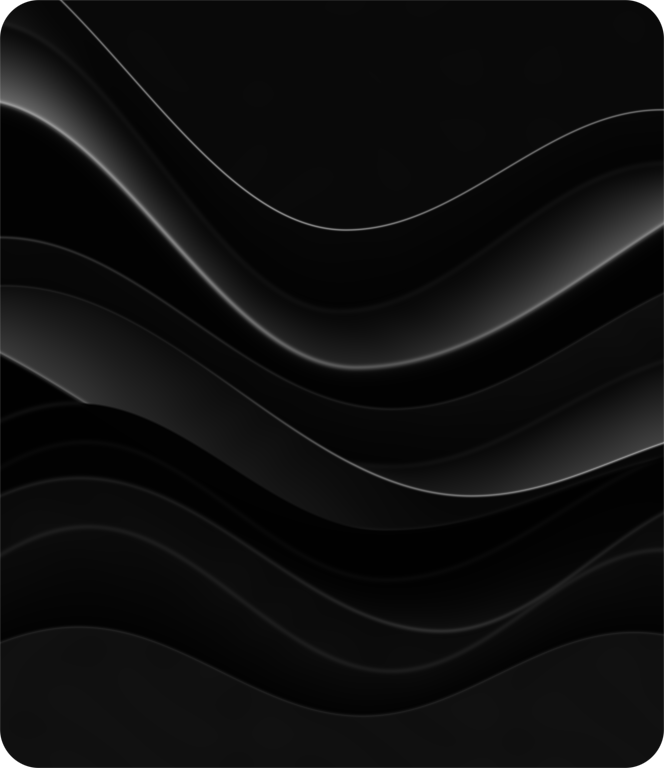
Reproduce this background procedurally as a Shadertoy shader.

```glsl
// Dark satin folds: overlapping black waves with silver rims on a rounded card.

// Lengths are fractions of the card height, with y measured downward.
const float CARD_WIDTH = 0.862;
const float CORNER_RADIUS = 0.051;
const vec3 PAGE_COLOR = vec3(1.0);
const float BACKDROP = 0.036;
const float FLOOR_TONE = 0.063;
const float HAIRLINE = 0.0014;
const float SOFT_LINE = 0.0036;
const float GRAIN = 0.004;

// Signed depth below a wave that eases from a left crest to a trough to a right crest.
float fold(vec2 p, vec2 crestL, vec2 trough, vec2 crestR) {
    vec2 crest = p.x < trough.x ? crestL : crestR;
    float span = trough.x - crest.x;
    float rise = trough.y - crest.y;
    float phase = 3.14159 * (p.x - crest.x) / span;
    float height = crest.y + rise * (0.5 - 0.5 * cos(phase));
    float slope = 1.5708 * rise / span * sin(phase);
    return (p.y - height) * inversesqrt(1.0 + slope * slope);
}

// Position within a band, 0 at its upper fold and 1 at its lower fold.
float across(float upper, float lower) {
    return clamp(upper / max(upper - lower, 0.001), 0.0, 1.0);
}

float bell(float x, float center, float width) {
    float d = (x - center) / width;
    return exp(-d * d);
}

// Lays a sheet below a fold, then adds light along its rim.
void lay(inout float tone, float depth, float fill, float rim, float width, float blur) {
    tone = mix(tone, fill, smoothstep(-blur, blur, depth));
    tone += rim * bell(depth, 0.0, max(width, blur));
}

// Layered sines give the cloth a faint mottling.
float mottling(vec2 p) {
    return sin(p.x * 31.0 + 2.0 * sin(p.y * 23.0)) * sin(p.y * 37.0 + 2.0 * sin(p.x * 19.0));
}

void mainImage(out vec4 fragColor, in vec2 fragCoord) {
    vec2 uv = fragCoord / iResolution.xy;
    vec2 p = vec2(uv.x * CARD_WIDTH, 1.0 - uv.y);
    float x = p.x;
    float blur = 0.8 / iResolution.y;

    // Folds from top to bottom
    float topRim = fold(p, vec2(-0.111, -0.104), vec2(0.449, 0.2995), vec2(0.859, 0.143));
    float topCrease = fold(p, vec2(-0.020, 0.029), vec2(0.440, 0.405), vec2(0.866, 0.212));
    float topHem = fold(p, vec2(-0.033, 0.130), vec2(0.462, 0.479), vec2(1.126, 0.195));
    float midRim = fold(p, vec2(0.0, 0.309), vec2(0.508, 0.5325), vec2(1.016, 0.341));
    float midCrease = fold(p, vec2(0.0, 0.443), vec2(0.508, 0.607), vec2(0.951, 0.456));
    float panelRim = fold(p, vec2(0.007, 0.372), vec2(0.612, 0.646), vec2(0.990, 0.553));
    float panelHem = fold(p, vec2(-0.221, 0.397), vec2(0.501, 0.691), vec2(0.951, 0.586));
    float shadeUpper = fold(p, vec2(0.098, 0.525), vec2(0.501, 0.691), vec2(0.951, 0.600));
    float shadeLower = fold(p, vec2(0.111, 0.5755), vec2(0.501, 0.755), vec2(0.964, 0.573));
    float lowRim = fold(p, vec2(0.104, 0.622), vec2(0.573, 0.822), vec2(0.964, 0.638));
    float lowCrease = fold(p, vec2(0.115, 0.686), vec2(0.508, 0.874), vec2(0.862, 0.716));
    float floorRim = fold(p, vec2(0.102, 0.816), vec2(0.471, 0.932), vec2(0.823, 0.823));

    // Light falling on the left and right flanks
    float leftLight = bell(x, 0.0, 0.18);
    float rightLight = smoothstep(0.45, CARD_WIDTH, x);
    float tone = BACKDROP;

    // Upper wave
    float t = across(topRim, topCrease);
    float fill = mix(0.028, 0.012, t) + 0.07 * t * t * bell(x, 0.0, 0.10);
    lay(tone, topRim, fill, 0.36 + 0.12 * bell(x, 0.35, 0.2), HAIRLINE, blur);
    t = across(topCrease, topHem);
    fill = 0.028 + (0.12 + 0.28 * leftLight + 0.20 * rightLight) * pow(t, 1.35);
    lay(tone, topCrease, fill, 0.035, SOFT_LINE, 0.004);
    fill = 0.006 + 0.08 * exp(-max(topHem, 0.0) / 0.008);
    lay(tone, topHem, fill, 0.20 + 0.14 * bell(x, 0.23, 0.15), SOFT_LINE, 0.002);

    // Middle wave
    t = across(midRim, midCrease);
    fill = mix(0.032, 0.014, t) + 0.02 * rightLight;
    lay(tone, midRim, fill, 0.06 + 0.09 * bell(x, 0.0, 0.3), 0.002, blur);
    t = across(midCrease, panelRim);
    fill = 0.025 + (0.04 + 0.19 * rightLight) * t;
    lay(tone, midCrease, fill, 0.035, SOFT_LINE, 0.003);

    // Front panel
    t = across(panelRim, panelHem);
    fill = 0.05 + (0.01 + 0.17 * bell(x, 0.0, 0.28)) * t;
    fill *= 1.0 - 0.5 * smoothstep(0.35, 0.6, x);
    lay(tone, panelRim, fill, 0.06 + 0.30 * smoothstep(0.22, 0.5, x), 0.0017, blur);
    lay(tone, panelHem, 0.004, 0.03 + 0.15 * bell(x, 0.0, 0.28), 0.003, 0.0016);

    // Shadowed folds
    float belowPanel = smoothstep(0.0, 0.006, panelHem);
    lay(tone, shadeUpper, min(tone, 0.008), 0.045 * belowPanel * bell(x, 0.05, 0.15), SOFT_LINE, 0.002);
    t = across(shadeLower, lowRim);
    fill = 0.008 + 0.055 * t * t * bell(x, 0.58, 0.16);
    lay(tone, shadeLower, fill, 0.024 * belowPanel, SOFT_LINE, 0.003);

    // Lower wave
    t = across(lowRim, lowCrease);
    lay(tone, lowRim, mix(0.038, 0.048, t), 0.07 + 0.05 * bell(x, 0.58, 0.16), 0.003, 0.0016);
    t = across(lowCrease, floorRim);
    lay(tone, lowCrease, mix(0.045, 0.010, t), 0.06, SOFT_LINE, 0.003);
    lay(tone, floorRim, FLOOR_TONE, 0.065, 0.002, blur);

    // Rounded card
    tone += GRAIN * mottling(p) * smoothstep(0.01, 0.06, tone);
    vec2 halfSize = vec2(0.5 * CARD_WIDTH, 0.5);
    vec2 corner = abs(p - halfSize) - halfSize + CORNER_RADIUS;
    float outside = length(max(corner, 0.0)) - CORNER_RADIUS;
    fragColor = vec4(mix(vec3(tone), PAGE_COLOR, smoothstep(-blur, blur, outside)), 1.0);
}
```
